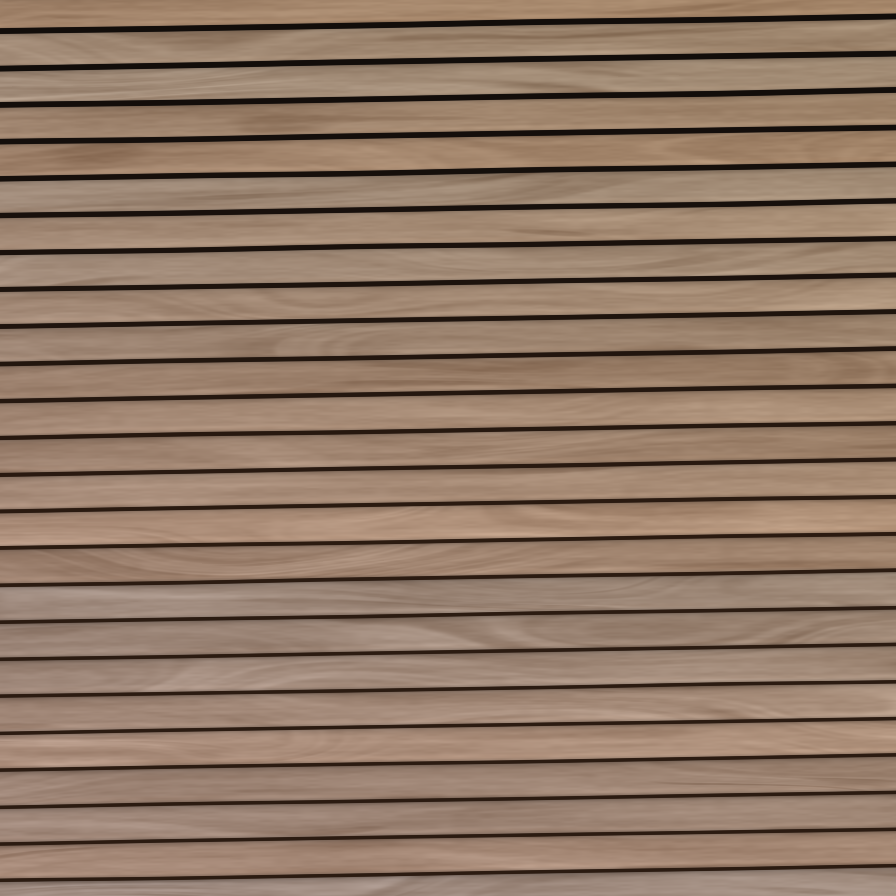
Give the GLSL for this texture, as a Shadertoy shader.

```glsl
float hash(vec2 p) {
    vec3 q = fract(p.xyx * 0.1031);
    q += dot(q, q.yzx + 33.33);
    return fract((q.x + q.y) * q.z);
}

float noise(vec2 p) {
    vec2 cell = floor(p), f = fract(p);
    f = f * f * (3.0 - 2.0 * f);
    return mix(mix(hash(cell), hash(cell + vec2(1, 0)), f.x),
               mix(hash(cell + vec2(0, 1)), hash(cell + vec2(1, 1)), f.x), f.y);
}

// Lightness of the wood at x along a slat and v across it
float woodTone(float x, float v, float id) {
    float seed = hash(vec2(id, 3.0)) * 90.0 + id * 17.0;

    // Growth rings: straight in plain stretches, arched in figured ones
    float figure = smoothstep(0.35, 0.75, noise(vec2(x * 2.2 + seed, id + 0.5)));
    float bend = noise(vec2(x * 3.2 + seed, v * 0.9 + seed));
    float rings = v * 3.2 + bend * mix(1.5, 9.0, figure) + seed;
    float grain = noise(vec2(x * 3.0 + seed, rings * 1.5)) - 0.5;
    grain += 0.6 * (noise(vec2(x * 7.0 + seed, rings * 3.6)) - 0.5);

    // Long fibres, short pores and broad stains
    float fibre = noise(vec2(x * 9.0 + seed, v * 11.0 + seed)) - 0.5;
    float pores = noise(vec2(x * 65.0 + seed, v * 19.0 + seed)) - 0.5;
    float stain = noise(vec2(x * 4.0 + seed, v * 1.3 + seed + 40.0)) - 0.5;
    float streak = smoothstep(0.74, 0.95, noise(vec2(x * 6.0 + seed, rings * 1.1 + 20.0)));

    return 0.56 + 0.34 * (hash(vec2(id, 8.0)) - 0.5)
         + grain * mix(0.26, 0.5, figure)
         + fibre * 0.22 + pores * 0.16 + stain * 0.3 - streak * 0.35;
}

void mainImage(out vec4 fragColor, in vec2 fragCoord) {
    vec2 uv = fragCoord / iResolution.xy;
    float pixel = 24.26 / iResolution.y;

    // Slats rise slightly to the right; gaps lie on whole rows
    float row = (uv.y - 0.017 - 0.0165 * uv.x) * 24.26;
    row += 0.025 * (noise(vec2(uv.x * 5.0, floor(row + 0.5) * 3.0)) - 0.5);
    float id = floor(row) + 5.0;
    float v = fract(row);

    // Wood, warmer toward the upper right
    float tone = woodTone(uv.x, v, id);
    vec3 color = mix(vec3(0.54, 0.44, 0.365), vec3(0.71, 0.62, 0.55), tone);
    float warmth = smoothstep(0.0, 1.6, uv.y + 0.5 * uv.x);
    color *= mix(vec3(1.0, 0.99, 1.02), vec3(1.02, 1.0, 0.93), warmth);
    color *= 1.0 + 0.06 * (hash(vec2(id, 5.0)) - 0.5) * vec3(1.0, 0.0, -1.0);

    // Soft shadow below each gap, thin worn edge above it
    float edge = fract(row + 0.5) - 0.5;
    float shadow = edge < 0.0 ? exp(edge * 13.0) : exp(-edge * 26.0);
    color *= 1.0 - 0.5 * shadow;
    color *= 1.0 + 0.05 * smoothstep(0.08, 0.13, edge) * (1.0 - smoothstep(0.16, 0.26, edge));

    // Gaps, wider and blacker toward the top
    float halfWidth = mix(0.048, 0.08, smoothstep(0.2, 1.0, uv.y));
    float gap = 1.0 - smoothstep(halfWidth - 0.6 * pixel, halfWidth + 0.6 * pixel, abs(edge));
    vec3 gapColor = mix(vec3(0.17, 0.105, 0.065), vec3(0.07, 0.05, 0.04),
                        smoothstep(0.35, 0.95, uv.y));
    color = mix(color, gapColor, gap);

    fragColor = vec4(color, 1.0);
}
```
